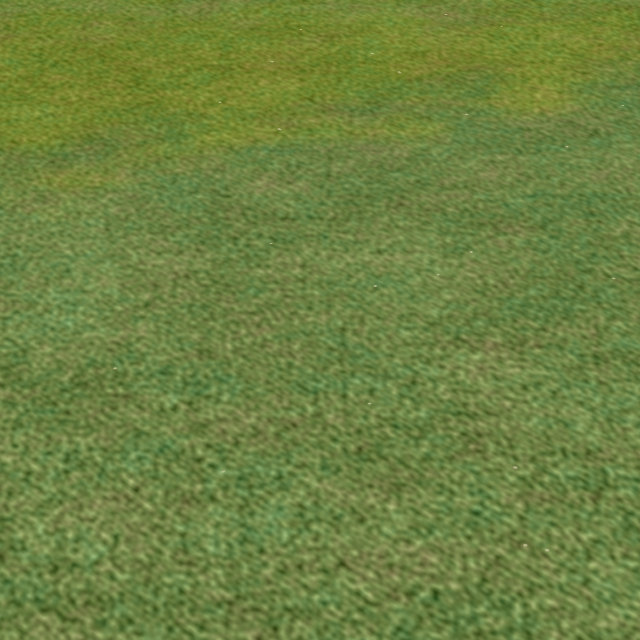
This texture is drawn by a Shadertoy shader. Its source:

```glsl
// A mown lawn receding uphill: soft grass grain, sunlit and dry patches, pale specks.

const vec3 LAWN_GREEN   = vec3(0.422, 0.508, 0.262);
const vec3 SUNLIT_GREEN = vec3(0.450, 0.512, 0.170);
const vec3 COOL_SHIFT   = vec3(-0.055, 0.005, 0.025);
const vec3 DRY_SHIFT    = vec3(0.060, -0.005, 0.035);
const vec3 SHADE_BROWN  = vec3(0.330, 0.365, 0.160);
const vec3 SPECK_CREAM  = vec3(0.780, 0.760, 0.610);
const vec3 GRAIN_TINT   = vec3(1.0, 0.97, 0.85);

const float HORIZON       = 2.6;   // height of the vanishing line, in canvases
const float TUFT_SCALE    = 78.0;
const vec2  BLADE_SCALE   = vec2(58.0, 108.0);
const vec2  BLADE_DIR     = vec2(0.82, -0.57);
const vec2  CLUMP_SCALE   = vec2(20.0, 34.0);
const vec2  PATCH_SCALE   = vec2(3.0, 7.0);
const float NEAR_CONTRAST = 0.26;
const float FAR_CONTRAST  = 0.12;
const float SPECK_SCALE   = 14.0;
const float SPECK_CHANCE  = 0.06;

// Integer hash giving two values from 0 to 1 per lattice point
vec2 hash2(vec2 cell) {
    uvec2 h = uvec2(ivec2(cell)) * uvec2(1597u, 3643u);
    uint n = (h.x ^ (h.y << 7)) * 747796u + h.y * 28913u;
    n = (n ^ (n >> 15)) * 73856093u;
    n ^= n >> 13;
    uint m = n * 83492791u;
    m ^= m >> 16;
    return vec2(float(n & 65535u), float(m & 65535u)) / 65535.0;
}

float cornerSlope(vec2 cell, vec2 offset) {
    float angle = 6.2832 * hash2(cell).x;
    return dot(vec2(cos(angle), sin(angle)), offset);
}

// Gradient noise, about -0.7 to 0.7
float noise(vec2 p) {
    vec2 i = floor(p), f = fract(p);
    vec2 u = f * f * f * (f * (f * 6.0 - 15.0) + 10.0);
    vec2 e = vec2(1.0, 0.0);
    float low  = mix(cornerSlope(i, f), cornerSlope(i + e, f - e), u.x);
    float high = mix(cornerSlope(i + e.yx, f - e.yx), cornerSlope(i + 1.0, f - 1.0), u.x);
    return mix(low, high, u.y);
}

float fbm(vec2 p) {
    float sum = 0.0, gain = 1.0;
    for (int octave = 0; octave < 3; octave++) {
        sum += gain * noise(p);
        p = p * 2.07 + 17.3;
        gain *= 0.55;
    }
    return sum;
}

// Rare flattened specks, one candidate per cell, kept clear of cell borders
float specks(vec2 ground) {
    vec2 p = ground * SPECK_SCALE;
    vec2 cell = floor(p);
    vec2 pick = hash2(cell + 211.0);
    vec2 centre = 0.2 + 0.6 * hash2(cell + 57.0);
    vec2 d = fract(p) - centre;
    d.y = d.y * 1.5 + d.x * (pick.y - 0.5);
    float radius = mix(0.045, 0.10, pick.y);
    float present = step(pick.x, SPECK_CHANCE);
    return present * (1.0 - smoothstep(radius * 0.3, radius, length(d)));
}

void mainImage(out vec4 fragColor, in vec2 fragCoord) {
    vec2 uv = fragCoord / iResolution.xy;

    // Perspective ground coordinates, unit scale at the lower edge
    float recede = HORIZON / (HORIZON - uv.y);
    vec2 ground = vec2((uv.x - 0.5) * recede, HORIZON * recede);

    // Broad patches of colour
    float patches = fbm(ground * PATCH_SCALE);
    float hue = fbm(ground * PATCH_SCALE * 1.6 + 31.0);
    float sunEdge = uv.y - 0.72 - 0.15 * uv.x + 0.10 * patches;
    float sunlit = smoothstep(-0.06, 0.08, sunEdge);
    sunlit *= 1.0 - 0.6 * smoothstep(0.94, 1.02, uv.y + 0.08 * hue);
    vec3 color = mix(LAWN_GREEN, SUNLIT_GREEN, sunlit);
    color += 0.055 * patches * GRAIN_TINT;

    // Dry and cool tints, from patches down to single tufts
    float tint = 0.9 * hue + 0.8 * noise(ground * CLUMP_SCALE + 9.0)
               + 0.9 * noise(ground * TUFT_SCALE * 0.7 + 43.0);
    color += DRY_SHIFT * max(tint, 0.0) + COOL_SHIFT * max(-tint, 0.0);

    // Scattered brownish hollows
    float hollow = smoothstep(0.36, 0.62, noise(ground * vec2(7.0, 17.0) + 71.0));
    color = mix(color, SHADE_BROWN, 0.45 * hollow);

    // Grass grain: slanted blades, round tufts and wider clumps
    vec2 slant = vec2(dot(ground, BLADE_DIR), dot(ground, vec2(-BLADE_DIR.y, BLADE_DIR.x)));
    float grain = 0.65 * noise(slant * BLADE_SCALE)
                + 0.60 * noise(ground * TUFT_SCALE + 5.0)
                + 0.35 * noise(ground * CLUMP_SCALE + 23.0);
    grain += 0.35 * grain * abs(grain);
    float contrast = mix(NEAR_CONTRAST, FAR_CONTRAST, smoothstep(0.0, 1.0, uv.y));
    color += contrast * grain * GRAIN_TINT;

    // Pale petals and litter
    color = mix(color, SPECK_CREAM, 0.8 * specks(ground));

    fragColor = vec4(clamp(color, 0.0, 1.0), 1.0);
}
```
